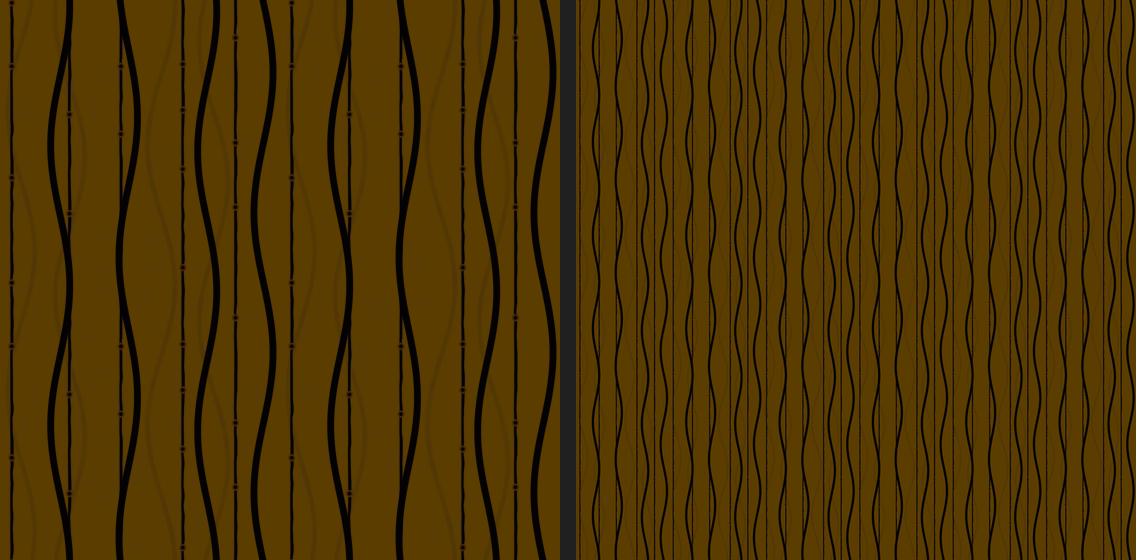
Left: one tile. Right: repeated 3 by 3.
Write a WebGL 1 fragment shader that draws this pattern.

```glsl
precision highp float;
// Dark wavy ribbons, faint shadow waves and beaded upright threads on brown.
// One square tile repeats across and down; each wave is a whole cosine per tile
// and each thread is a wobbling line cut by gaps that hold a small bead.

uniform vec2 u_resolution;

// Lengths are fractions of one tile.
const float TILES = 2.0;
const float TAU = 6.2831853;
const float RIBBON_HALF = 0.0122;
const float SHADOW_HALF = 0.0085;
const float THREAD_HALF = 0.0049;
const float THREAD_WOBBLE = 0.0032;
const float WOBBLE_CELLS = 26.0;
const float GAP_HALF = 0.0125;
const float BEAD_RADIUS = 0.0066;
const float HALO_RADIUS = 0.0125;
const float FRINGE_HALF = 0.014;
const float MOTTLE_CELLS = 48.0; // across the canvas

const vec3 GROUND = vec3(0.360, 0.240, 0.000);
const vec3 MOTTLE = vec3(0.340, 0.238, 0.020);
const vec3 SHADOW = vec3(0.318, 0.214, 0.020);
const vec3 FRINGE = vec3(0.320, 0.220, 0.060);
const vec3 HALO = vec3(0.260, 0.130, 0.025);
const vec3 INK = vec3(0.018, 0.008, 0.016);

float hash(vec2 cell) {
  return fract(sin(dot(cell, vec2(127.1, 311.7))) * 43758.5453);
}

// Value noise that wraps after the given number of cells.
float noise(vec2 p, float cells) {
  vec2 i = floor(p);
  vec2 f = fract(p);
  f = f * f * (3.0 - 2.0 * f);
  vec2 a = mod(i, cells);
  vec2 b = mod(i + 1.0, cells);
  return mix(mix(hash(a), hash(vec2(b.x, a.y)), f.x),
             mix(hash(vec2(a.x, b.y)), hash(b), f.x), f.y);
}

// Signed offset to the nearest wrapped copy.
float wrapped(float d) {
  return fract(d + 0.5) - 0.5;
}

float coverage(float d, float aa) {
  return 1.0 - smoothstep(-aa, aa, d);
}

// Distance to a vertical wave that swings furthest right at height peak.
float waveDistance(vec2 p, float center, float swing, float peak) {
  float phase = TAU * (p.y - peak);
  float slope = TAU * swing * sin(phase);
  float offset = wrapped(p.x - center - swing * cos(phase));
  return abs(offset) / sqrt(1.0 + slope * slope);
}

// Thread at x, broken at up to four bead heights.
vec3 drawThread(vec3 color, vec2 p, float x, vec4 beads, float aa, float wear) {
  float wobble = noise(vec2(p.y * WOBBLE_CELLS, floor(x * 50.0)), WOBBLE_CELLS) - 0.5;
  float dx = wrapped(p.x - x);
  float side = abs(dx - wobble * THREAD_WOBBLE);
  vec4 rise = abs(fract(p.y - beads + 0.5) - 0.5);
  float dy = min(min(rise.x, rise.y), min(rise.z, rise.w));
  float bead = length(vec2(dx, dy));

  float fringe = 1.0 - smoothstep(THREAD_HALF, FRINGE_HALF, side);
  color = mix(color, FRINGE, fringe * (0.4 + 0.6 * wear));
  color = mix(color, HALO, 0.75 * coverage(bead - HALO_RADIUS, aa));
  float width = THREAD_HALF * (1.0 + 0.35 * wobble);
  float line = coverage(max(side - width, GAP_HALF - dy), aa);
  return mix(color, INK, max(line, coverage(bead - BEAD_RADIUS, aa)));
}

void main() {
  vec2 uv = gl_FragCoord.xy / u_resolution;
  vec2 p = fract(vec2(uv.x, 1.0 - uv.y) * TILES); // y runs downward
  float aa = 0.8 * TILES / min(u_resolution.x, u_resolution.y);

  // Mottled ground
  float wear = noise(uv * MOTTLE_CELLS, MOTTLE_CELLS);
  vec3 color = mix(GROUND, MOTTLE, 0.5 * smoothstep(0.55, 0.95, wear));

  // Faint shadow waves
  float shadow = waveDistance(p, 0.076, 0.048, 0.900);
  shadow = min(shadow, waveDistance(p, 0.250, 0.053, 0.560));
  shadow = min(shadow, waveDistance(p, 0.576, 0.049, 0.020));
  shadow = min(shadow, waveDistance(p, 0.763, 0.051, 0.650));
  color = mix(color, SHADOW, coverage(shadow - SHADOW_HALF, 1.5 * aa) * (0.7 + 0.3 * wear));

  // Beaded threads
  color = drawThread(color, p, 0.042, vec4(0.010, 0.237, 0.635, 0.635), aa, wear);
  color = drawThread(color, p, 0.248, vec4(0.409, 0.763, 0.763, 0.763), aa, wear);
  color = drawThread(color, p, 0.432, vec4(0.237, 0.479, 0.479, 0.479), aa, wear);
  color = drawThread(color, p, 0.653, vec4(0.229, 0.393, 0.604, 0.956), aa, wear);
  color = drawThread(color, p, 0.841, vec4(0.135, 0.510, 0.740, 0.740), aa, wear);

  // Bold ribbons
  float ribbon = waveDistance(p, 0.215, 0.034, 0.020);
  ribbon = min(ribbon, waveDistance(p, 0.458, 0.033, 0.420));
  ribbon = min(ribbon, waveDistance(p, 0.740, 0.034, 0.040));
  ribbon = min(ribbon, waveDistance(p, 0.941, 0.034, 0.260));
  color = mix(color, INK, coverage(ribbon - RIBBON_HALF, aa));

  gl_FragColor = vec4(color, 1.0);
}
```
